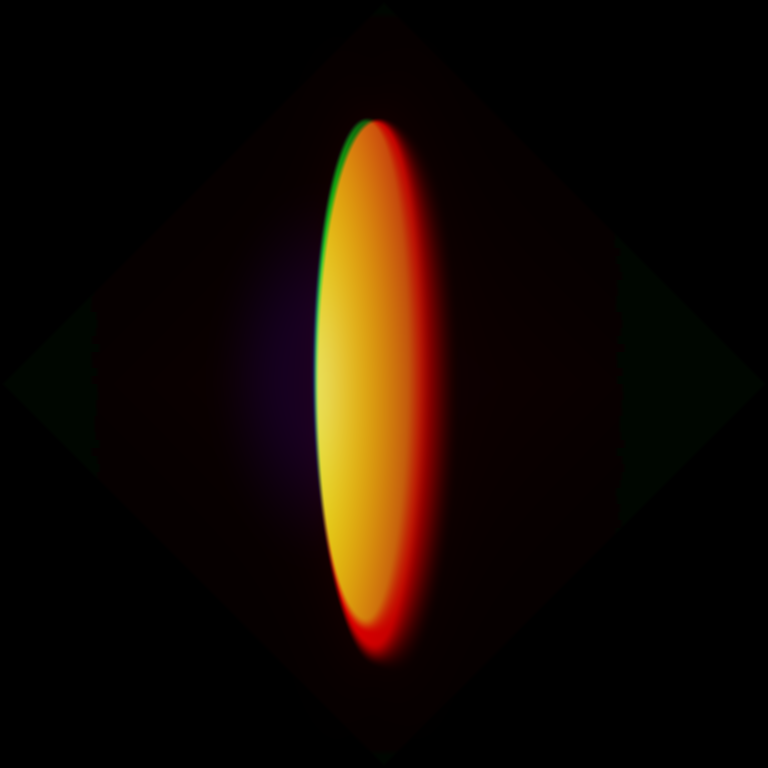
Give the GLSL for this background, as a Shadertoy shader.

```glsl
// A tall glowing lens on black: red, green and blue ellipses that are slightly
// offset, so coloured fringes appear, each crisp at left and soft at right.
// A faint diamond halo and an indigo glow surround it.

#define RED_CENTER vec2(0.491, 0.495)
#define RED_RADII vec2(0.079, 0.348)
#define GREEN_CENTER vec2(0.478, 0.515)
#define GREEN_RADII vec2(0.068, 0.329)
#define LEFT_EDGE 0.411
#define CRISP_EDGE 0.004
#define HALO_RED vec3(0.045, 0.0, 0.002)
#define HALO_GREEN vec3(0.0, 0.024, 0.0)
#define INDIGO vec3(0.035, 0.0, 0.12)
#define EDGE_JITTER 0.012

float hash(float n) {
    return fract(sin(n * 12.9898) * 43758.5453);
}

// Approximate signed distance to an ellipse centred on the origin
float ellipseDistance(vec2 p, vec2 radii) {
    float k = length(p / radii);
    return k * (k - 1.0) / max(length(p / (radii * radii)), 0.001);
}

// Ellipse coverage whose edge softens toward the lower right
float lensMask(vec2 p, vec2 radii, float softEdge) {
    vec2 q = p / radii;
    float side = smoothstep(-0.4, 1.0, q.x - 0.3 * q.y);
    float blur = mix(CRISP_EDGE, softEdge, side);
    return 1.0 - smoothstep(-blur, blur, ellipseDistance(p, radii));
}

// Colour of the lens, one fading profile per channel
vec3 lensColor(vec2 uv) {
    float t = max(uv.x - LEFT_EDGE, 0.0);
    float dy = uv.y - 0.5;
    float low = uv.y - 0.47;
    float red = 0.91 - 10.0 * t * t - 0.4 * dy * dy;
    float green = 0.88 - 2.5 * t - 16.0 * t * t - 2.0 * low * low;
    float blue = 0.05 + 0.28 * exp(-pow(t / 0.045, 2.0) - pow(dy / 0.15, 2.0));
    float redMask = lensMask(uv - RED_CENTER, RED_RADII, 0.03);
    float greenMask = lensMask(uv - GREEN_CENTER, GREEN_RADII, 0.018);
    float blueMask = lensMask(uv - GREEN_CENTER + vec2(0.002, 0.0), GREEN_RADII, 0.018);
    return max(vec3(red, green, blue), 0.0) * vec3(redMask, greenMask, blueMask);
}

// Diamond halo: red in its rounded core, green in the outer corners
vec3 haloColor(vec2 uv) {
    vec2 fromCenter = abs(uv - 0.5);
    float diamond = fromCenter.x + fromCenter.y;
    float inside = 1.0 - smoothstep(0.492, 0.5, diamond);
    float jitter = EDGE_JITTER * (hash(floor(uv.y * 96.0)) - 0.5);
    vec2 q = (uv - vec2(0.466 + jitter, 0.5)) / vec2(0.342, 0.48);
    q *= q;
    float outer = smoothstep(0.96, 1.04, dot(q, q));
    vec3 core = HALO_RED * mix(1.0, 0.5, smoothstep(0.1, 0.5, diamond));
    return inside * mix(core, HALO_GREEN, outer);
}

// Indigo glow to the left of the lens
vec3 indigoGlow(vec2 uv) {
    float k = length((uv - vec2(0.415, 0.51)) / vec2(0.15, 0.26));
    float leftSide = 1.0 - smoothstep(0.405, 0.45, uv.x);
    return INDIGO * leftSide * (1.0 - smoothstep(0.25, 1.0, k));
}

void mainImage(out vec4 fragColor, in vec2 fragCoord) {
    vec2 uv = fragCoord / iResolution.xy;
    vec3 color = haloColor(uv);
    float cover = lensMask(uv - RED_CENTER, RED_RADII, 0.03);
    color += indigoGlow(uv) * (1.0 - cover);

    // Dim red bleed around the soft side
    float edge = max(ellipseDistance(uv - RED_CENTER, RED_RADII), 0.0);
    color.r += 0.04 * exp(-edge / 0.025) * (1.0 - cover);

    color = color * (1.0 - cover) + lensColor(uv);
    fragColor = vec4(clamp(color, 0.0, 1.0), 1.0);
}
```
